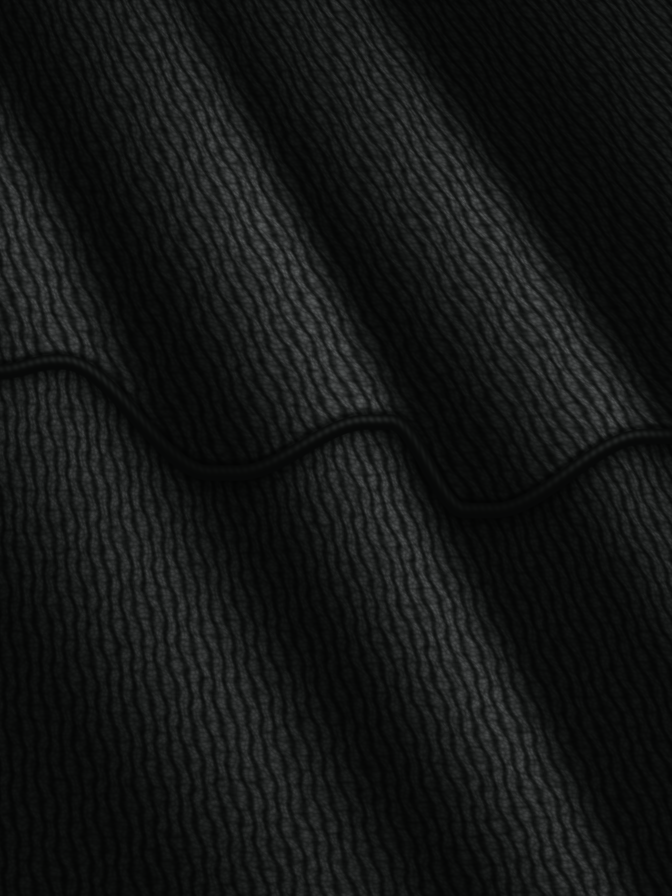
Write a Shadertoy shader that draws this texture.

```glsl
vec2 hash2(vec2 p) {
    p = vec2(dot(p, vec2(127.1, 311.7)), dot(p, vec2(269.5, 183.3)));
    return fract(sin(p) * 43758.54);
}

// Distance to the nearest scattered cell point
float cellular(vec2 p) {
    vec2 cell = floor(p), local = fract(p);
    float nearest = 1.0;
    for (int j = -1; j <= 1; j++)
        for (int i = -1; i <= 1; i++) {
            vec2 offset = vec2(i, j);
            nearest = min(nearest, length(offset + hash2(cell + offset) - local));
        }
    return nearest;
}

// Height of the wavy hem at x
float hemHeight(float x) {
    return 0.585 + 0.011 * smoothstep(0.0, 0.06, x)
        - 0.124 * smoothstep(0.07, 0.235, x)
        + 0.057 * smoothstep(0.265, 0.41, x)
        - 0.099 * smoothstep(0.435, 0.52, x)
        + 0.083 * smoothstep(0.55, 0.72, x);
}

// Lit pleat: slow rise from the left, quick fall at its right edge
float pleat(float x, float edge, float width, float falloff) {
    float inside = edge - x;
    float body = 1.0 - smoothstep(falloff * 0.8, width, inside);
    return smoothstep(-0.008, falloff, inside) * body;
}

float upperLight(float x, float d) {
    float light = 0.85 * pleat(x, -0.035 + 0.60 * d - 0.30 * d * d, 0.24, 0.075);
    light += pleat(x, 0.225 + 0.52 * d, 0.235, 0.055);
    light += 0.92 * pleat(x, 0.445 + 0.66 * d, 0.25, 0.065);
    light += 0.50 * pleat(x, 0.88 + 0.70 * d, 0.36, 0.16);
    return light * mix(0.5, 1.0, smoothstep(-0.05, 0.28, d));
}

float lowerLight(float x, float d) {
    float light = 0.68 * pleat(x, -0.07 + 0.57 * d, 0.33, 0.13);
    light += 0.88 * pleat(x, 0.197 + 0.53 * d, 0.215, 0.065);
    light += 0.60 * pleat(x, 0.43 + 0.66 * d, 0.19, 0.08);
    return light * mix(1.0, 0.75, smoothstep(0.75, 1.0, d));
}

// Column coordinate of ribs that fan out downwards
float fannedColumn(float x, float d, float lean, float spread) {
    return (x - lean * d) / (1.0 + spread * d);
}

// Ribbed knit: rounded columns, broken stitches and fine grain
float ribbedKnit(float column, float d, float pitch) {
    float wobble = 0.13 * sin(d * 71.0 + column * 90.0)
        + 0.09 * sin(d * 173.0 - column * 210.0);
    float rib = column / pitch + wobble;
    float id = floor(rib);
    float across = abs(fract(rib) - 0.5) * 2.0;
    float ridge = 1.0 - smoothstep(0.25, 0.95, across);
    float row = fract(d * 62.0 + hash2(vec2(id, 3.0)).x);
    float stitch = smoothstep(0.0, 0.25, row) * (1.0 - smoothstep(0.8, 1.0, row));
    float clump = cellular(vec2(rib * 1.3, d * 75.0));
    float grain = cellular(vec2(rib * 3.2, d * 230.0));
    float relief = mix(0.38, 1.05, ridge) * mix(0.8, 1.0, stitch);
    return relief * (1.22 - 0.42 * clump) * (1.28 - 0.62 * grain);
}

// Rounded cord with slanted thread wraps
float cordShade(float x, float offset, float radius, float light) {
    float h = clamp(offset / radius, -1.0, 1.0);
    float wraps = 0.8 + 0.2 * sin(x * 760.0 + h * 2.2);
    float topGlow = exp(-pow((h - 0.35) / 0.42, 2.0));
    return 0.022 + (0.025 + 0.10 * light) * topGlow * wraps;
}

void mainImage(out vec4 fragColor, in vec2 fragCoord) {
    vec2 p = fragCoord / iResolution.y;
    p.x *= 0.75 * iResolution.y / iResolution.x;
    float d = 1.0 - p.y;
    float pixel = 1.0 / iResolution.y;

    // Signed distance to the hem, positive above it
    float step_ = 0.003;
    float slope = (hemHeight(p.x + step_) - hemHeight(p.x - step_)) / (2.0 * step_);
    float hem = (p.y - hemHeight(p.x)) / sqrt(1.0 + slope * slope);

    // Two layers of cloth
    float upper = upperLight(p.x, d);
    float lower = lowerLight(p.x, d);
    float upperKnit = ribbedKnit(fannedColumn(p.x, d, 0.35, 0.64), d, 0.0122);
    float lowerKnit = ribbedKnit(fannedColumn(p.x, d, 0.12, 0.65), d, 0.0098);
    float upperCloth = (0.038 + 0.19 * upper) * upperKnit;
    float lowerCloth = (0.042 + 0.18 * lower) * lowerKnit;

    // Shadow under the hem and crease above it
    lowerCloth *= 1.0 - 0.85 * exp(-max(-hem - 0.006, 0.0) / 0.011);
    upperCloth *= 1.0 - 0.65 * exp(-pow((hem - 0.010) / 0.004, 2.0));
    float shade = mix(lowerCloth, upperCloth, smoothstep(-pixel, pixel, hem));

    // Hem cord
    float radius = 0.0085;
    float cord = cordShade(p.x, hem, radius, upper);
    float cover = 1.0 - smoothstep(radius - pixel, radius + pixel, abs(hem));
    shade = mix(shade, cord, cover);

    vec3 tint = mix(vec3(0.93, 1.02, 0.98), vec3(0.97, 1.0, 1.0), smoothstep(0.03, 0.2, shade));
    fragColor = vec4(shade * tint + vec3(0.008, 0.010, 0.009), 1.0);
}
```
